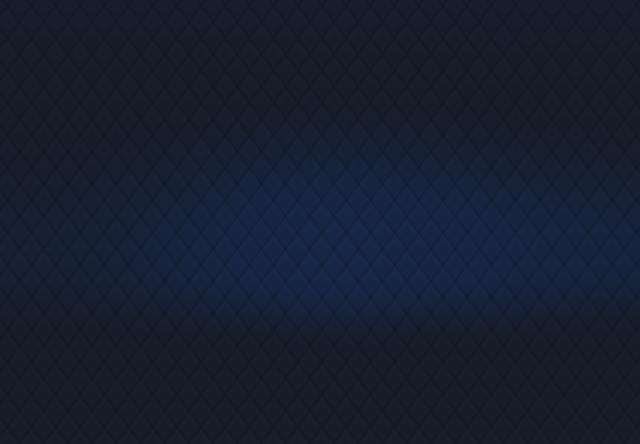
This background is drawn by a WebGL 2 fragment shader. Its source:

```glsl
#version 300 es
precision highp float;
// Dark quilted diamond padding lit by a wide, soft blue glow.

#define CELL vec2(0.0545, 0.0730)    // diamond width and height, in canvas heights
#define NODE vec2(0.3707, 0.5856)    // a stitch: x in canvas widths, y in heights
#define GLOW_CENTER vec2(0.53, 0.46) // in canvas fractions
#define SEAM_WIDTH 0.0024
#define SEAM_DEPTH 0.11
#define SHEEN 0.05
#define BASE_COLOR vec3(0.087, 0.114, 0.158)
#define EDGE_COLOR vec3(0.086, 0.117, 0.169)
#define GLOW_COLOR vec3(0.092, 0.147, 0.275)

uniform vec2 u_resolution;
out vec4 fragColor;

// Horizontal blue band, taller in the middle and stronger on the right.
float glowAmount(vec2 uv) {
    vec2 d = uv - GLOW_CENTER;
    float reach = d.x < 0.0 ? 0.31 : 0.36;
    float core = exp(-d.x * d.x / (reach * reach));
    float side = mix(0.28, 0.62, smoothstep(0.1, 0.75, uv.x));
    float top = mix(0.73, 0.81, core);
    float bottom = mix(0.24, 0.20, core);
    float band = smoothstep(bottom, bottom + 0.18, uv.y)
               * (1.0 - smoothstep(top - 0.32, top, uv.y));
    return band * mix(side, 1.0, core);
}

// Brightness of the padding: dark seams, stitches and a lit upper rim.
float quiltShade(vec2 p, vec2 node, float pixel) {
    vec2 q = (p - node) / CELL;
    vec2 cell = fract(vec2(q.x + q.y, q.x - q.y));
    float scale = 1.0 / length(1.0 / CELL);

    // Distance to the nearest seam, in canvas heights
    vec2 toEdge = min(cell, 1.0 - cell);
    float seamDist = min(toEdge.x, toEdge.y) * scale;
    float seam = 1.0 - smoothstep(0.0, SEAM_WIDTH + pixel, seamDist);

    // Small dimples where seams cross
    float stitch = exp(-dot(toEdge, toEdge) * 90.0);

    // Rim light along the two upper edges, shadow along the lower two
    float upper = min(1.0 - cell.x, cell.y);
    float lower = min(cell.x, 1.0 - cell.y);
    float rim = exp(-pow((upper - 0.17) / 0.12, 2.0));
    float fold = exp(-lower * lower * 40.0);
    return 1.0 + SHEEN * (rim - 0.7 * fold) - SEAM_DEPTH * seam - 0.08 * stitch;
}

void main() {
    vec2 uv = gl_FragCoord.xy / u_resolution;
    float aspect = u_resolution.x / u_resolution.y;
    vec2 p = vec2(uv.x * aspect, uv.y);

    // Base tone, cooler toward the top edge and the foot
    float rimTone = smoothstep(0.84, 1.0, uv.y) + 0.4 * smoothstep(0.1, 0.0, uv.y);
    vec3 color = mix(BASE_COLOR, EDGE_COLOR, rimTone);
    color = mix(color, GLOW_COLOR, glowAmount(uv));

    vec2 node = vec2(NODE.x * aspect, NODE.y);
    color *= quiltShade(p, node, 1.0 / u_resolution.y);
    fragColor = vec4(color, 1.0);
}
```
